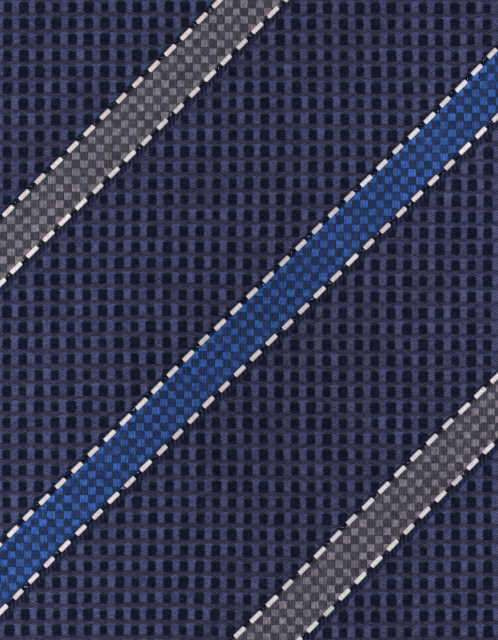
Write a Shadertoy shader that draws this texture.

```glsl
// Navy woven cloth with diagonal stripes, alternately blue and grey, edged by white stitches.
// A square grid of dark pits and raised threads forms the ground; a half-cell checker fills
// the stripes. Stitches share the grid spacing, and value noise bends and wears the weave.

const float CELL = 0.0250;           // weave pitch, in canvas heights
const float STRIPE_PERIOD = 0.3610;  // distance between stripes, measured across them
const float STRIPE_CENTER = -0.0670; // offset of a blue stripe from the diagonal
const float STRIPE_HALF = 0.0365;    // half the width between the stitch rows
const vec2 STITCH_HALF = vec2(0.0108, 0.0041);
const float CORD_WIDTH = 0.0120;     // dark twisted border beside a stripe
const float BEND = 0.0050;           // how far the cloth drifts from straight
const float THREADS = 6.0;           // fine threads per weave cell

const vec3 PIT = vec3(0.085, 0.098, 0.170);
const vec3 GROUND = vec3(0.195, 0.200, 0.285);
const vec3 RAISED = vec3(0.262, 0.275, 0.395);
const vec3 CORD = vec3(0.125, 0.135, 0.215);
const vec3 BLUE_DARK = vec3(0.150, 0.205, 0.345);
const vec3 BLUE_LIGHT = vec3(0.200, 0.335, 0.600);
const vec3 GREY_DARK = vec3(0.270, 0.265, 0.310);
const vec3 GREY_LIGHT = vec3(0.465, 0.440, 0.475);
const vec3 STITCH = vec3(0.890, 0.855, 0.865);
const float TAU = 6.2831853;

float hash(vec2 p) {
    vec3 q = fract(vec3(p.xyx) * 0.1031);
    q += dot(q, q.yzx + 33.33);
    return fract((q.x + q.y) * q.z);
}

float noise(vec2 p) {
    vec2 i = floor(p), f = fract(p);
    f = f * f * (3.0 - 2.0 * f);
    return mix(mix(hash(i), hash(i + vec2(1, 0)), f.x),
               mix(hash(i + vec2(0, 1)), hash(i + vec2(1, 1)), f.x), f.y);
}

float roundBox(vec2 p, vec2 halfSize, float radius) {
    vec2 q = abs(p) - halfSize + radius;
    return length(max(q, 0.0)) + min(max(q.x, q.y), 0.0) - radius;
}

float cover(float d, float blur) {
    return smoothstep(blur, -blur, d);
}

// Rounded patch in every grid cell, with a little variation in size.
float patches(vec2 g, vec2 halfSize, float blur) {
    float grow = 0.10 * (hash(floor(g) + 71.0) - 0.5);
    return cover(roundBox(fract(g) - 0.5, halfSize + grow, 0.14), blur);
}

vec3 groundWeave(vec2 g, float blur) {
    float hatch = sin(TAU * THREADS * (g.x * 0.45 + g.y));
    float fuzz = noise(g * vec2(5.0, 9.0)) - 0.5;
    vec3 col = GROUND * (1.0 + 0.13 * hatch + 0.35 * fuzz);
    vec2 raisedGrid = g + vec2(0.5, -0.10);
    float lift = 1.0 + 0.10 * hatch + 0.30 * fuzz + 0.16 * (hash(floor(raisedGrid)) - 0.5);
    col = mix(col, RAISED * lift, patches(raisedGrid, vec2(0.27, 0.36), blur));
    return mix(col, PIT * (1.0 + 0.5 * fuzz), patches(g, vec2(0.27, 0.32), blur));
}

vec3 stripeWeave(vec2 g, float grey, float blur) {
    vec2 h = g * 2.0;
    float fuzz = noise(g * vec2(11.0, 6.0)) - 0.5;
    float checker = mod(floor(h.x) + floor(h.y), 2.0);
    float brick = checker * patches(h, vec2(0.47, 0.44), 2.0 * blur);
    float ribs = sin(TAU * THREADS * g.x);
    vec3 low = mix(BLUE_DARK, GREY_DARK, grey);
    vec3 high = mix(BLUE_LIGHT, GREY_LIGHT, grey);
    vec3 col = mix(low, high, brick) * (1.0 + 0.06 * ribs + 0.32 * fuzz);
    return col * (0.92 + 0.16 * hash(floor(h)));
}

void mainImage(out vec4 fragColor, in vec2 fragCoord) {
    float px = 1.0 / iResolution.y;
    vec2 p = fragCoord * px;
    vec2 q = p + BEND * (vec2(noise(p * 4.0), noise(p * 4.0 + 37.0)) - 0.5);
    vec2 g = q / CELL;
    float blur = max(px / CELL, 0.09);

    // Position across the nearest stripe and along its direction.
    float t = ((q.x - q.y) * sqrt(0.5) - STRIPE_CENTER) / STRIPE_PERIOD;
    float stripe = floor(t + 0.5);
    float across = (t - stripe) * STRIPE_PERIOD;
    float edge = abs(across) - STRIPE_HALF;
    float side = step(0.0, across);
    float along = (g.x + g.y) * 0.5 + 0.45 * side + hash(vec2(stripe + 9.0, side));

    // Ground, then the dark cord, fuller on the lower side of each stripe.
    vec3 col = groundWeave(g, blur);
    float twist = sin(TAU * (along * 4.0 + edge / CELL * 2.5));
    float cordWidth = CORD_WIDTH * mix(0.6, 1.0, side);
    col = mix(col, CORD * (1.0 + 0.28 * twist), 0.85 * cover(edge - cordWidth, 0.0025));

    // Stripe body with a shaded seam under the stitches.
    col = mix(col, stripeWeave(g, mod(stripe, 2.0), blur), cover(edge, px));
    col *= 1.0 - 0.45 * cover(abs(edge) - 0.0035, 0.003);

    // Pale specks in the gaps, then the white stitches.
    float speck = smoothstep(0.72, 0.92, noise(g * 8.0)) * cover(abs(edge) - 0.0035, px);
    col = mix(col, STITCH * 0.7, 0.6 * speck);
    float id = floor(along);
    float wear = hash(vec2(id + 50.0, stripe * 2.0 + side + 20.0));
    vec2 s = vec2((fract(along) - 0.5) * CELL * sqrt(2.0), edge + 0.0012 * (wear - 0.5));
    float d = roundBox(s, STITCH_HALF * vec2(0.90 + 0.18 * wear, 1.0), 0.0026);
    float round = 1.0 - 0.22 * pow(abs(s.y) / STITCH_HALF.y, 2.0);
    float strands = 0.97 + 0.05 * sin(s.y * TAU / 0.0030);
    col = mix(col, STITCH * round * strands * (0.94 + 0.10 * wear), cover(d, px));

    // Broad soft light and fine fibre grain.
    col *= 0.90 + 0.20 * noise(p * 2.5 + 5.0);
    col *= 0.94 + 0.12 * noise(p * 420.0);
    fragColor = vec4(clamp(col, 0.0, 1.0), 1.0);
}
```
